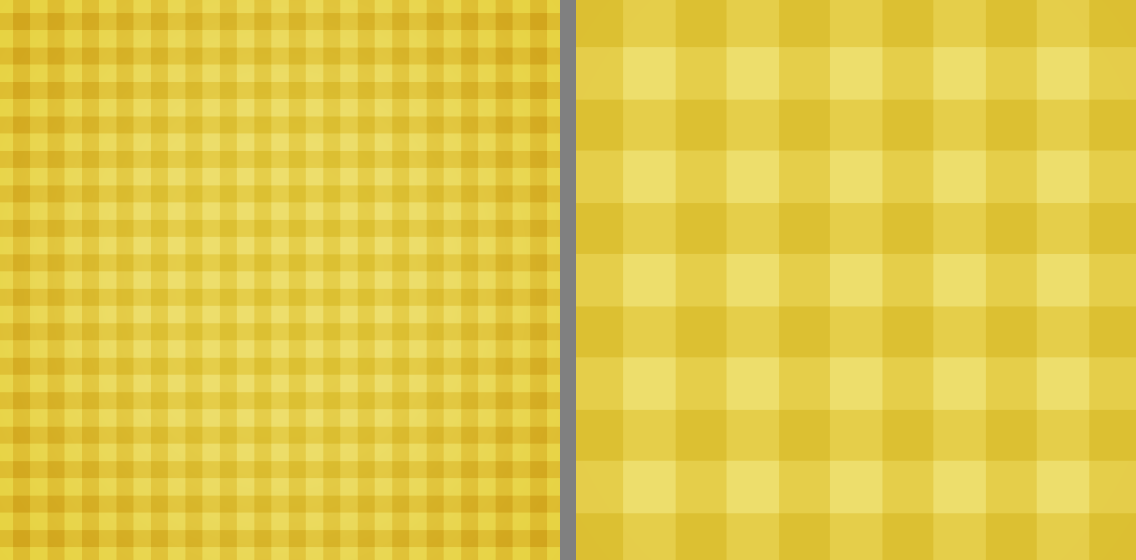
Left: the whole. Right: its middle third, enlarged.
This pattern is drawn by a WebGL 1 fragment shader. Its source:

```glsl
precision highp float;

uniform vec2 u_resolution;

// Weave layout, in canvas widths
const float REPEATS = 16.247;
const float STRIPE_CENTER = 0.0385;
const float STRIPE_SHARE = 0.492;

// Cloth colours by number of overlapping stripes, at the middle and the rim
const vec3 LIGHT_MIDDLE = vec3(0.928, 0.870, 0.425);
const vec3 SINGLE_MIDDLE = vec3(0.897, 0.806, 0.290);
const vec3 CROSS_MIDDLE = vec3(0.863, 0.752, 0.197);
const vec3 LIGHT_RIM = vec3(0.905, 0.825, 0.255);
const vec3 SINGLE_RIM = vec3(0.867, 0.735, 0.180);
const vec3 CROSS_RIM = vec3(0.820, 0.645, 0.110);

// Vignette reach: the sides deepen sooner than the top and bottom
const vec2 VIGNETTE_SCALE = vec2(2.0, 1.7);
const float VIGNETTE_START = 0.35;
const float VIGNETTE_END = 1.35;

// Coverage of the repeating stripes along both axes
vec2 stripeCoverage(vec2 uv) {
  vec2 phase = (uv - STRIPE_CENTER) * REPEATS;
  vec2 fromCenter = abs(fract(phase + 0.5) - 0.5);
  vec2 pixel = REPEATS / u_resolution;
  return clamp((0.5 * STRIPE_SHARE - fromCenter) / pixel + 0.5, 0.0, 1.0);
}

// Blends plain, single and crossed cloth from the two coverages
vec3 weave(vec2 stripes, vec3 plain, vec3 single, vec3 crossed) {
  vec3 plainRow = mix(plain, single, stripes.x);
  vec3 stripedRow = mix(single, crossed, stripes.x);
  return mix(plainRow, stripedRow, stripes.y);
}

void main() {
  vec2 uv = gl_FragCoord.xy / u_resolution;
  uv.y = 1.0 - uv.y; // stripes are laid out from the top edge

  float rimDistance = length((uv - 0.5) * VIGNETTE_SCALE);
  float rim = smoothstep(VIGNETTE_START, VIGNETTE_END, rimDistance);

  vec3 color = weave(
    stripeCoverage(uv),
    mix(LIGHT_MIDDLE, LIGHT_RIM, rim),
    mix(SINGLE_MIDDLE, SINGLE_RIM, rim),
    mix(CROSS_MIDDLE, CROSS_RIM, rim)
  );
  gl_FragColor = vec4(color, 1.0);
}
```
